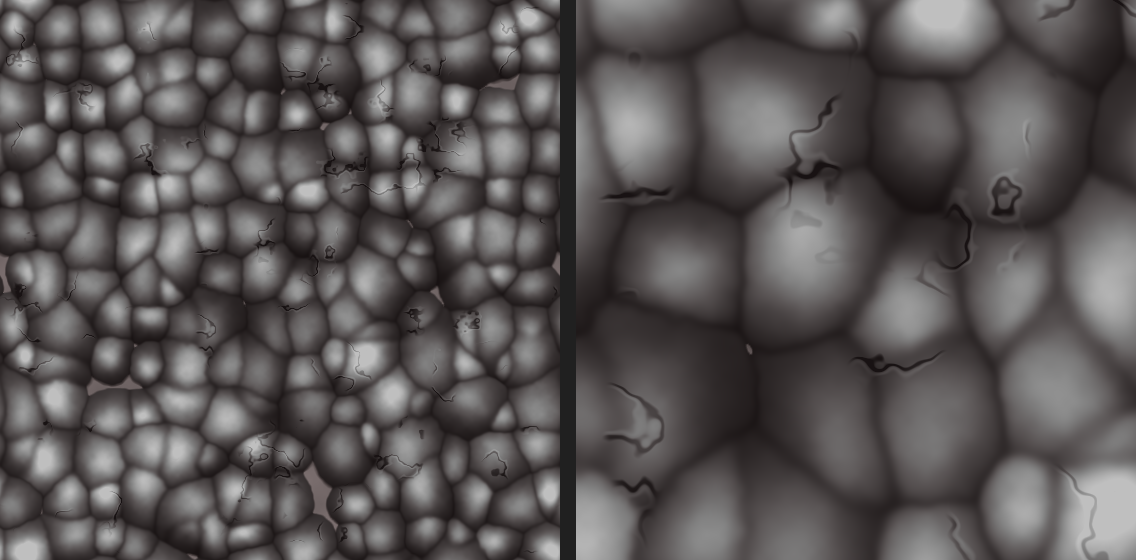
Left: the whole. Right: its middle third, enlarged.
This texture is drawn by a Shadertoy shader. Its source:

```glsl
// Tileable field of merged, dark grey leathery pebbles with small mauve gaps.

const vec2  GRID         = vec2(14.0, 13.0);  // pebbles per side
const vec2  JITTER       = vec2(0.72, 0.58);
const float RADIUS_MIN   = 0.56;
const float RADIUS_MAX   = 1.15;
const float MERGE        = 15.0;              // higher gives sharper creases
const float WARP         = 0.34;
const float SHINE_FALL   = 0.85;
const float SHADE_FLOOR  = 0.135;
const float CREASE_DARK  = 0.42;
const float SIDE_LIGHT   = 0.022;
const float MOTTLE       = 0.34;
const float CRACK_DEPTH  = 0.16;
const vec3  DARK_TINT    = vec3(0.014, -0.008, -0.007);
const vec3  GAP_COLOR    = vec3(0.45, 0.405, 0.405);
const vec3  GAP_SHADOW   = vec3(0.27, 0.235, 0.235);

float hash(vec2 p, float seed) {
    return fract(sin(dot(p, vec2(127.1, 311.7)) + seed * 74.7) * 43758.5453);
}

// Value noise on the unit square that wraps after a whole number of cells
float noise(vec2 uv, vec2 period, float seed) {
    vec2 p = uv * period;
    vec2 i = floor(p);
    vec2 f = p - i;
    f = f * f * (3.0 - 2.0 * f);
    vec2 a = mod(i, period);
    vec2 b = mod(i + 1.0, period);
    return mix(mix(hash(a, seed), hash(vec2(b.x, a.y), seed), f.x),
               mix(hash(vec2(a.x, b.y), seed), hash(b, seed), f.x), f.y);
}

float fbm(vec2 uv, vec2 period, float seed) {
    float sum = 0.0;
    float amp = 0.5;
    for (int i = 0; i < 4; i++) {
        sum += amp * noise(uv, period, seed + float(i));
        period *= 2.0;
        amp *= 0.5;
    }
    return sum / 0.9375;
}

// Smooth union of domes; returns height, shine, crease and vertical slope
vec4 pebbles(vec2 p) {
    vec2 cell = floor(p);
    float total = 0.0, squares = 0.0, shine = 0.0, slope = 0.0;
    for (int y = -2; y <= 2; y++)
    for (int x = -2; x <= 2; x++) {
        vec2 id = cell + vec2(x, y);
        vec2 key = mod(id, GRID);
        vec2 rnd = vec2(hash(key, 1.0), hash(key, 2.0));
        vec2 d = p - id - 0.5 - (rnd - 0.5) * JITTER;

        // Random size and elongation
        float size = hash(key, 3.0);
        float r = mix(RADIUS_MIN, RADIUS_MAX, size);
        float stretch = mix(0.86, 1.16, hash(key, 4.0));
        d *= vec2(stretch, 1.0 / stretch) / r;

        float peak = mix(r, 0.9, 0.5);
        float h = peak * (1.0 - dot(d, d));
        float w = exp(MERGE * h);

        // Each highlight sits a little off the dome centre
        vec2 offset = vec2(hash(key, 5.0), hash(key, 6.0)) - vec2(0.5, 0.4);
        vec2 s = 2.0 * d - 0.7 * offset;
        float gloss = mix(0.33, 0.66, hash(key, 7.0));
        total += w;
        squares += w * w;
        shine += w * gloss * exp(-SHINE_FALL * dot(s, s));
        slope -= w * 2.0 * peak * d.y / r;
    }
    return vec4(log(total) / MERGE, shine / total,
                1.0 - squares / (total * total), slope / total);
}

// Sparse short cracks: dark line (negative) with a pale lip (positive)
float cracks(vec2 uv) {
    float n = fbm(uv, vec2(17.0, 19.0), 31.0) - 0.5;
    float patches = smoothstep(0.62, 0.76, noise(uv, vec2(19.0, 17.0), 41.0));
    float groove = 1.0 - smoothstep(0.004, 0.022, abs(n));
    float lip = 1.0 - smoothstep(0.0, 0.025, abs(n - 0.035));
    return patches * (0.4 * lip - groove);
}

void mainImage(out vec4 fragColor, in vec2 fragCoord) {
    vec2 uv = fragCoord / iResolution.xy;

    // Bent coordinates make the outlines irregular
    vec2 bend = vec2(fbm(uv, vec2(15.0), 11.0), fbm(uv, vec2(15.0), 17.0)) - 0.5;
    vec4 field = pebbles(uv * GRID + WARP * bend);
    float height = field.x;

    // Pebble shading
    float value = SHADE_FLOOR + field.y * 0.98;
    value *= 1.0 - CREASE_DARK * field.z;
    value -= SIDE_LIGHT * field.w;
    value *= mix(0.84, 1.18, noise(uv, vec2(6.0), 51.0));
    value *= 1.0 + MOTTLE * (fbm(uv, vec2(24.0), 61.0) - 0.5);
    value += CRACK_DEPTH * cracks(uv) * smoothstep(0.1, 0.5, height);
    value = clamp(value, 0.08, 0.75);
    vec3 stone = vec3(value) + DARK_TINT * (1.0 - smoothstep(0.3, 0.55, value));

    // Flat ground in the gaps, shaded below the pebbles above it
    float open = smoothstep(0.0, 0.16, -height - 0.05 * field.w + 0.07);
    vec3 ground = mix(GAP_SHADOW, GAP_COLOR, open);
    ground *= 0.88 + 0.24 * fbm(uv, vec2(20.0), 71.0);

    float edge = max(fwidth(height), 0.001);
    fragColor = vec4(mix(ground, stone, smoothstep(-edge, edge, height)), 1.0);
}
```
